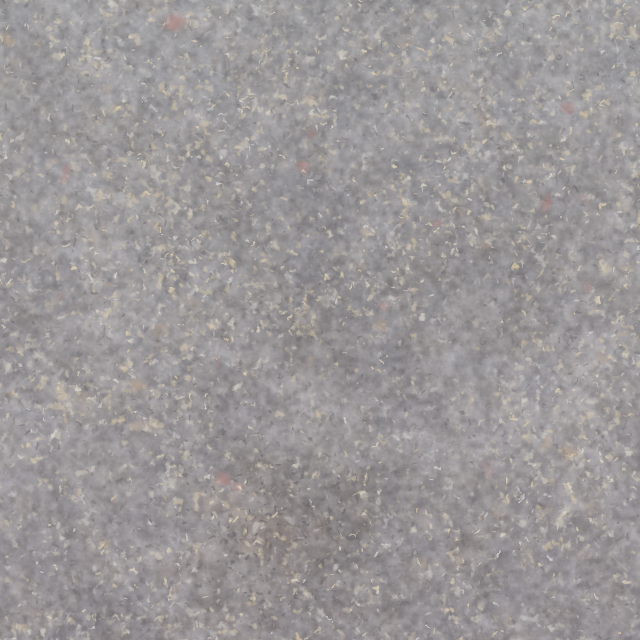
Reproduce this texture procedurally as a Shadertoy shader.

```glsl
// Weathered asphalt: a soft violet-grey binder of layered value noise, strewn
// with pale flecks, cream chips, faint tan and red stones and small dark pits.
// Grains are jittered grids of ragged ellipses; flecks are peaks of noise.
#define BINDER      vec3(0.588, 0.573, 0.583)
#define CREAM       vec3(0.850, 0.780, 0.640)
#define CHALK       vec3(0.820, 0.820, 0.810)
#define TAN         vec3(0.730, 0.640, 0.560)
#define RED         vec3(0.720, 0.510, 0.490)
#define PIT         vec3(0.400, 0.385, 0.395)
#define FINE_NOISE  0.200
#define MID_NOISE   0.120
#define CLOUD_NOISE 0.130
#define RAGGEDNESS  0.016

// Integer hash: three random values for a cell and a seed
vec3 hash3(vec2 cell, float seed) {
    uvec3 v = uvec3(ivec3(vec3(cell, seed)) + 4096);
    v = v * 1664525u + 1013904223u;
    v.x += v.y * v.z; v.y += v.z * v.x; v.z += v.x * v.y;
    v ^= v >> 16u;
    v.x += v.y * v.z; v.y += v.z * v.x; v.z += v.x * v.y;
    return vec3(v >> 8u) / 16777216.0;
}

float noise(vec2 p, float seed) {
    vec2 i = floor(p), f = fract(p);
    f = f * f * (3.0 - 2.0 * f);
    float low  = mix(hash3(i, seed).x, hash3(i + vec2(1, 0), seed).x, f.x);
    float high = mix(hash3(i + vec2(0, 1), seed).x, hash3(i + vec2(1, 1), seed).x, f.x);
    return mix(low, high, f.y);
}

// Three turned octaves, centred on zero
float fbm(vec2 p, float seed) {
    float sum = 0.0, gain = 0.5;
    for (int i = 0; i < 3; i++) {
        sum += gain * (noise(p, seed + float(i)) - 0.5);
        p = mat2(1.6, 1.2, -1.2, 1.6) * p;
        gain *= 0.5;
    }
    return sum;
}

// Scattered grains: x = coverage, y = random tone of the covering grain
vec2 grains(vec2 p, float cells, float density, vec2 radii, float seed) {
    p *= cells;
    vec2 home = floor(p), best = vec2(0.0);
    for (int y = -1; y <= 1; y++)
    for (int x = -1; x <= 1; x++) {
        vec2 cell = home + vec2(x, y);
        vec3 place = hash3(cell, seed);
        vec3 look = hash3(cell, seed + 50.0);
        if (place.z > density) continue;
        float angle = 6.2832 * look.x;
        float c = cos(angle), s = sin(angle);
        vec2 d = mat2(c, -s, s, c) * (p - cell - place.xy);
        float stretch = 1.0 + 0.5 * look.y;
        d *= vec2(1.0 / stretch, stretch);
        float radius = mix(radii.x, radii.y, look.z * look.z);
        float strength = 0.3 + 0.7 * fract(look.y * 17.0);
        float cover = strength * (1.0 - smoothstep(0.25, 1.3, length(d) / radius));
        if (cover > best.x) best = vec2(cover, fract(look.x * 13.0));
    }
    return best;
}

// Soft round patch, 1 at its centre
float patchAt(vec2 p, vec2 centre, float radius) {
    vec2 d = (p - centre) / radius;
    return exp(-dot(d, d));
}

void mainImage(out vec4 fragColor, in vec2 fragCoord) {
    vec2 uv = fragCoord / iResolution.y;

    // Binder: broad clouds, mottling and fine grit
    float cloud = fbm(uv * 6.0, 1.0);
    float worn = patchAt(uv, vec2(0.84, 0.40), 0.16);
    float damp = patchAt(uv, vec2(0.43, 0.17), 0.14);
    float tone = CLOUD_NOISE * cloud + MID_NOISE * fbm(uv * 38.0, 5.0)
               + FINE_NOISE * fbm(uv * 105.0, 9.0)
               + 0.035 * worn - 0.035 * damp + 0.030 * (uv.y - 0.5);
    vec3 color = BINDER + tone;
    color += vec3(0.010, 0.002, -0.012) * (2.2 * fbm(uv * 28.0, 13.0) + damp);
    color += vec3(-0.010, 0.006, 0.0) * (uv.y - 0.4);

    // Ragged outlines and uneven clusters for the grains
    vec2 ragged = uv + RAGGEDNESS * vec2(fbm(uv * 110.0, 17.0), fbm(uv * 110.0, 21.0));
    float cluster = clamp(1.0 + 3.2 * fbm(uv * 11.0, 25.0), 0.25, 2.0);

    // Large faint stones, mostly tan, a few red
    vec2 stone = grains(ragged, 30.0, 0.09 * cluster, vec2(0.18, 0.42), 101.0);
    color = mix(color, mix(TAN, CHALK, 0.4 * stone.y), 0.55 * stone.x);
    vec2 redStone = grains(ragged, 17.0, 0.045, vec2(0.14, 0.28), 102.0);
    color = mix(color, RED, 0.50 * redStone.x);

    // Dark pits, denser in the damp patch
    vec2 pit = grains(ragged, 100.0, 0.16 + 0.30 * damp, vec2(0.25, 0.55), 103.0);
    color = mix(color, PIT, (0.45 + 0.30 * damp) * pit.x);

    // Irregular soft flecks from noise peaks
    float peak = fbm(uv * 88.0, 31.0) + 0.05 * (cluster - 1.0);
    float warmth = clamp(0.5 + 3.0 * fbm(uv * 40.0, 35.0), 0.0, 1.0);
    color = mix(color, mix(CHALK, CREAM, warmth), 0.55 * smoothstep(0.10, 0.32, peak));

    // Dull grit, cream chips and bright specks
    vec2 grit = grains(ragged, 85.0, 0.25 * cluster, vec2(0.22, 0.55), 104.0);
    color = mix(color, mix(TAN, CHALK, 0.35 + 0.65 * grit.y), 0.38 * grit.x);
    vec2 chip = grains(ragged, 60.0, 0.13 * cluster, vec2(0.20, 0.46), 105.0);
    color = mix(color, mix(CREAM, CHALK, chip.y), 0.80 * chip.x);
    vec2 speck = grains(ragged, 105.0, 0.12 * cluster, vec2(0.26, 0.48), 106.0);
    color = mix(color, mix(CHALK, CREAM, speck.y) + 0.03, 0.85 * speck.x);

    fragColor = vec4(clamp(color, 0.0, 1.0), 1.0);
}
```
